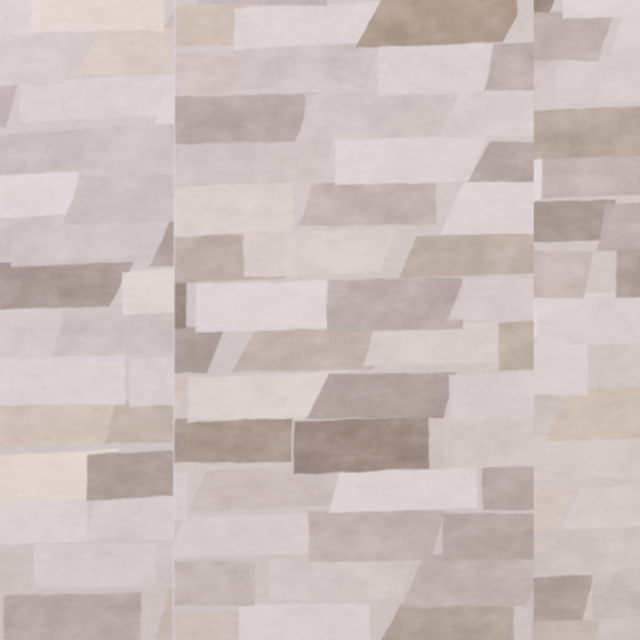
This texture is drawn by a WebGL 1 fragment shader. Its source:

```glsl
precision highp float;
// Pale beige strip-stone wall: soft, uneven blocks in three offset panels.
uniform vec2 u_resolution;

vec2 hash2(vec2 p) {
  p = vec2(dot(p, vec2(127.1, 311.7)), dot(p, vec2(269.5, 183.3)));
  return fract(sin(p) * 43758.5);
}

float gradientNoise(vec2 p) {
  vec2 i = floor(p), f = fract(p);
  vec2 u = f * f * f * (f * (f * 6.0 - 15.0) + 10.0);
  vec2 e = vec2(1.0, 0.0);
  float a = dot(hash2(i) - 0.5, f);
  float b = dot(hash2(i + e.xy) - 0.5, f - e.xy);
  float c = dot(hash2(i + e.yx) - 0.5, f - e.yx);
  float d = dot(hash2(i + e.xx) - 0.5, f - e.xx);
  return 2.0 * mix(mix(a, b, u.x), mix(c, d, u.x), u.y);
}

float fbm(vec2 p) {
  float sum = 0.0, amp = 0.55;
  for (int k = 0; k < 4; k++) {
    sum += amp * gradientNoise(p);
    p = p * 2.03 + 17.3;
    amp *= 0.55;
  }
  return sum;
}

// Mostly light stone, with a few much darker pieces at the top of the range
vec3 stoneColor(float h, float warmth) {
  float light = 1.0 - 0.45 * h - 0.45 * pow(h, 6.0);
  vec3 c = mix(vec3(0.54, 0.47, 0.435), vec3(0.885, 0.845, 0.85), light);
  return c + vec3(0.012, 0.004, -0.035) * smoothstep(0.6, 1.0, warmth);
}

// Overlapping quads of one panel, painted in a fixed order
vec3 paintPanel(vec2 p, float panel, float soft) {
  const vec2 size = vec2(0.215, 0.073);
  vec3 col = vec3(0.82, 0.775, 0.77);
  float y = p.y / size.y + panel * 0.43;
  for (int j = -1; j <= 1; j++) {
    float row = floor(y) + float(j);
    float x = p.x / size.x + 7.0 * hash2(vec2(row, panel + 5.0)).x;
    for (int i = -1; i <= 1; i++) {
      float column = floor(x) + float(i);
      vec2 id = vec2(column, row) + panel * 37.0;
      vec2 shift = hash2(id + 3.1) - 0.5;
      vec2 grow = hash2(id + 11.3);
      vec2 tone = hash2(id + 23.7);
      vec2 lean = hash2(id + 41.9);
      vec2 d = vec2(x - column, y - row) - 0.5 - shift * vec2(0.24, 0.2);
      d *= size;
      d.y -= d.x * (grow.x - 0.5) * 0.07;
      vec2 halfSize = size * (0.43 + 0.14 * grow);

      // Each end may be cut square or at a slant
      vec2 slant = (lean - 0.3) * 0.8 * step(0.55, lean);
      float side = max(-halfSize.x - d.x + slant.x * d.y,
                       d.x - halfSize.x - slant.y * d.y);
      float dist = max(side, abs(d.y) - halfSize.y);
      float cover = 1.0 - smoothstep(-soft, soft, dist);

      // Cloudy wash inside the block, thinner in places
      float wash = fbm(p * vec2(16.0, 24.0) + tone * 50.0);
      vec3 stone = stoneColor(tone.x, tone.y);
      stone += wash * mix(0.05, 0.13, tone.x);
      col = mix(col, stone, cover * (0.93 - 0.3 * max(wash, 0.0)));
    }
  }
  return col;
}

void main() {
  vec2 uv = gl_FragCoord.xy / u_resolution;
  float pixel = 1.0 / min(u_resolution.x, u_resolution.y);
  float soft = max(0.0028, 0.8 * pixel);

  // Slight upward tilt and wobbling edges
  vec2 p = uv - vec2(0.0, 0.022 * uv.x);
  p += 0.005 * vec2(fbm(uv * 22.0), fbm(uv * 22.0 + 40.0));

  // Panels meet at two straight seams
  float seamX = 0.271 + 0.002 * uv.y;
  float edge = max(0.0015, pixel);
  vec3 col = paintPanel(p, 0.0, soft);
  col = mix(col, paintPanel(p, 1.0, soft), smoothstep(-edge, edge, uv.x - seamX));
  col = mix(col, paintPanel(p, 2.0, soft), smoothstep(-edge, edge, uv.x - 0.834));
  float seam = 1.0 - smoothstep(0.0005, 0.0035, abs(uv.x - seamX));
  col = mix(col, vec3(0.87, 0.84, 0.85), 0.4 * seam);

  // Cool light from the upper left, warmer toward the lower right
  float cool = 0.5 * (uv.y - uv.x);
  col += vec3(0.004, 0.002, 0.022) * cool + 0.025 * (uv.y - 0.5);

  // Broad stains, fine smears and grain
  col += 0.03 * fbm(uv * 5.0);
  col += 0.02 * gradientNoise(uv * vec2(45.0, 110.0));
  col += 0.016 * gradientNoise(uv * 210.0);
  gl_FragColor = vec4(clamp(col, 0.0, 1.0), 1.0);
}
```
